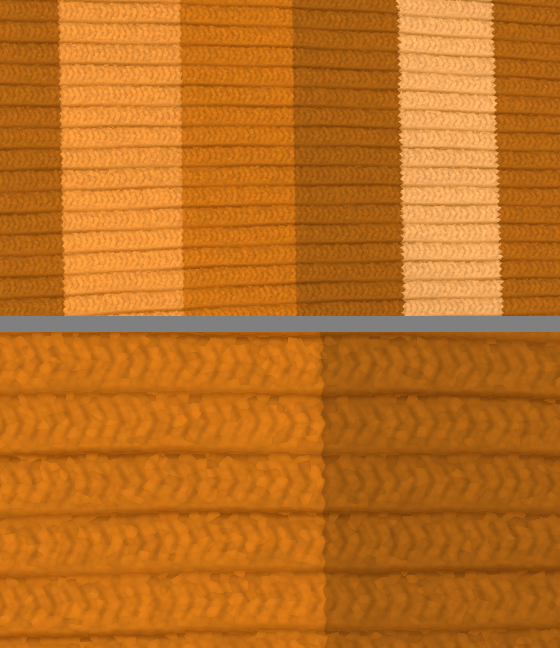
Top, the full canvas; bottom, a detail of the centre.
Write a Shadertoy shader that draws this texture.

```glsl
// Ribbed knit fabric: horizontal ribs of chevron stitches crossed by wide vertical colour bands.

const int SEAMS = 5;

float hash(vec2 p) {
    vec3 q = fract(vec3(p.xyx) * 0.1031);
    q += dot(q, q.yzx + 33.33);
    return fract((q.x + q.y) * q.z);
}

// Distance to the nearest scattered point, plus that cell's random value.
vec2 cellular(vec2 p) {
    vec2 cell = floor(p);
    vec2 nearest = vec2(9.0, 0.0);
    for (int j = -1; j <= 1; j++) {
        for (int i = -1; i <= 1; i++) {
            vec2 id = cell + vec2(i, j);
            vec2 point = id + vec2(hash(id), hash(id + 57.0));
            float d = distance(p, point);
            if (d < nearest.x) nearest = vec2(d, hash(id + 113.0));
        }
    }
    return nearest;
}

float triangleWave(float t) {
    return abs(fract(t) - 0.5) * 2.0;
}

// Rib index and phase; ribs narrow to the right and sag a little.
float ribCoord(vec2 p) {
    float spacing = 0.0680 - 0.0062 * p.x;
    float sag = 0.009 * sin(2.6 * p.x - 0.9)
              + 0.0012 * sin(19.0 * p.x + 11.0 * p.y);
    return (0.468 - p.y + sag) / spacing;
}

// Band colour in rgb, seam shadow in a.
vec4 bands(float x, float y, float rib, float blur) {
    float top[SEAMS] = float[](0.104, 0.322, 0.522, 0.710, 0.879);
    float bottom[SEAMS] = float[](0.115, 0.328, 0.530, 0.721, 0.898);
    vec3 brown = vec3(0.665, 0.375, 0.075);
    vec3 tones[6] = vec3[](brown, vec3(0.915, 0.570, 0.225),
        vec3(0.785, 0.440, 0.085), vec3(0.635, 0.358, 0.070),
        vec3(0.930, 0.650, 0.370), brown);
    vec3 color = tones[0];
    float shadow = 0.0;
    for (int i = 0; i < SEAMS; i++) {
        float contrast = distance(tones[i], tones[i + 1]);
        float jag = triangleWave(rib * 3.0) - 0.5
                  + 0.5 * (hash(vec2(floor(rib * 3.0), float(i))) - 0.5);
        float d = x - mix(bottom[i], top[i], y) + jag * 0.012 * min(contrast, 0.5);
        color = mix(color, tones[i + 1], smoothstep(-blur, blur, d));
        shadow += contrast * exp(-d * d / 0.000008);
    }
    return vec4(color, shadow);
}

// Signed brightness of the slanted stitches across one rib.
float stitches(float x, float phase, float row) {
    float slant = abs(phase - 0.48) * 1.7;
    float along = x * 54.0 + slant + 0.35 * sin(x * 7.0 + row * 2.4) + hash(vec2(row, 3.0));
    float strand = smoothstep(0.05, 0.65, triangleWave(along)) - 0.55;
    float spine = exp(-pow((phase - 0.62) / 0.05, 2.0));
    float upper = smoothstep(0.08, 0.3, phase) * smoothstep(0.95, 0.6, phase);
    return strand * upper - 0.25 * spine * triangleWave(along * 0.5);
}

void mainImage(out vec4 fragColor, in vec2 fragCoord) {
    vec2 uv = fragCoord / iResolution.xy;
    vec2 p = fragCoord / iResolution.y;
    float pixel = 1.0 / iResolution.y;

    // Yarn fuzz slightly bends the rib grooves.
    vec2 fuzz = cellular(p * vec2(95.0, 115.0));
    float rib = ribCoord(p) + 0.07 * (fuzz.y - 0.5);
    float row = floor(rib + 0.5);
    float phase = fract(rib);

    // Dark groove, with a soft shadow falling beneath it.
    float grooveDist = abs(rib - row);
    float wear = 0.75 + 0.25 * sin(p.x * 9.0 + row * 4.1);
    float groove = wear * smoothstep(0.11 + pixel * 8.0, 0.01, grooveDist);
    float underside = exp(-phase * 5.0);

    vec4 band = bands(uv.x, uv.y, rib, pixel * 0.6);
    float relief = 0.12 * stitches(p.x, phase, floor(rib))
                 + 0.11 * (fuzz.y - 0.5)
                 + 0.08 * (0.45 - fuzz.x)
                 + 0.025 * (hash(vec2(floor(rib), 8.0)) - 0.5);
    float light = 1.025 + relief + 0.015 * sin(p.x * 4.0 + p.y * 3.0);
    float shade = clamp(0.75 * groove + 0.28 * underside + 0.6 * band.a, 0.0, 1.0);

    // Shadows lose blue first, keeping the yarn warm.
    vec3 shadowTint = vec3(0.76, 0.70, 0.46);
    vec3 color = band.rgb * mix(vec3(1.0), shadowTint, shade) * light;
    fragColor = vec4(clamp(color, 0.0, 1.0), 1.0);
}
```
